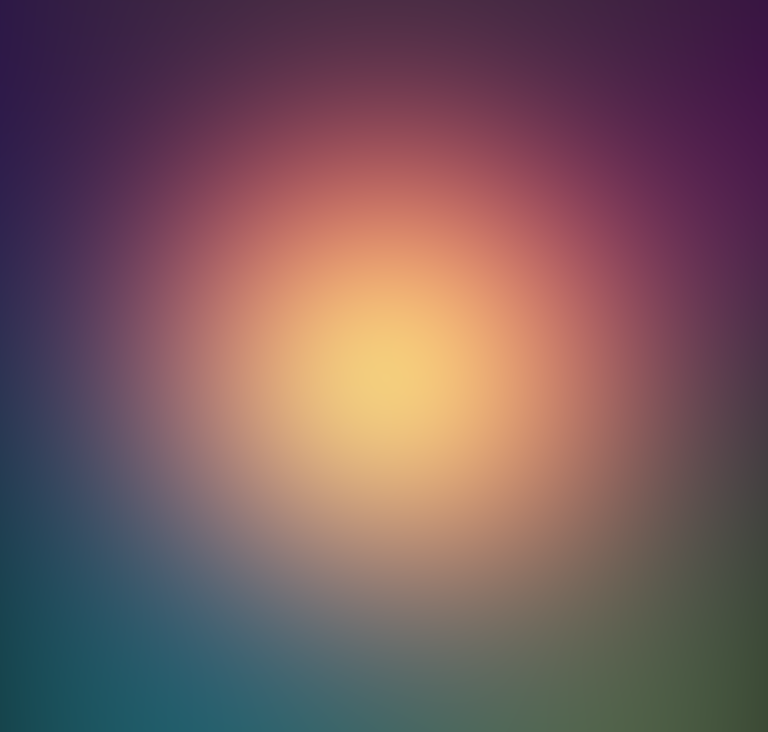
Give the GLSL for this background, as a WebGL 2 fragment shader.

```glsl
#version 300 es
precision highp float;
// A warm sun-like glow over a blurred dusk: a violet sky fades down into
// teal and olive ground, then a radial glow is added whose red, green and
// blue fall off at different rates, turning from gold to rose.

#define GLOW_CENTRE vec2(0.502, 0.503)
#define GLOW_COLOUR vec3(0.72, 0.58, 0.23)
#define GLOW_RADIUS vec3(0.346, 0.26, 0.40)
#define GLOW_POWER  vec3(2.66, 1.95, 2.0)
#define HORIZON     0.5
#define HORIZON_DIP 0.14
#define HAZE        0.45
#define EDGE_SHADE  0.3

uniform vec2 u_resolution;
out vec4 fragColor;

const vec3 INDIGO  = vec3(0.175, 0.095, 0.265);
const vec3 PLUM    = vec3(0.245, 0.16, 0.22);
const vec3 VIOLET  = vec3(0.20, 0.08, 0.24);
const vec3 MAGENTA = vec3(0.08, 0.0, 0.03);
const vec3 TEAL    = vec3(0.12, 0.38, 0.41);
const vec3 OLIVE   = vec3(0.33, 0.41, 0.28);

// Plum in the middle, cooler sides, and a magenta bloom on the right
vec3 sky(vec2 uv, float side) {
    vec3 edge = mix(INDIGO, VIOLET, smoothstep(0.3, 0.7, uv.x));
    vec2 d = (uv - vec2(1.0, 0.7)) / 0.25;
    return mix(PLUM, edge, side * side) + MAGENTA * exp(-dot(d, d));
}

// Teal to olive, darkened towards both edges
vec3 ground(float x, float side) {
    vec3 colour = mix(TEAL, OLIVE, smoothstep(0.2, 0.85, x));
    return colour * (1.0 - EDGE_SHADE * side * side * side);
}

// Each channel has its own radius and steepness
vec3 glow(vec2 uv) {
    float r = max(distance(uv, GLOW_CENTRE), 1e-4);
    return GLOW_COLOUR * exp(-pow(vec3(r) / GLOW_RADIUS, GLOW_POWER));
}

void main() {
    vec2 uv = gl_FragCoord.xy / u_resolution;
    float side = abs(2.0 * uv.x - 1.0);

    // The hazy horizon sinks below the glow
    float horizon = HORIZON - HORIZON_DIP * (1.0 - side * side);
    float height = smoothstep(horizon - HAZE, horizon + HAZE, uv.y);

    vec3 colour = mix(ground(uv.x, side), sky(uv, side), height);
    fragColor = vec4(colour + glow(uv), 1.0);
}
```
